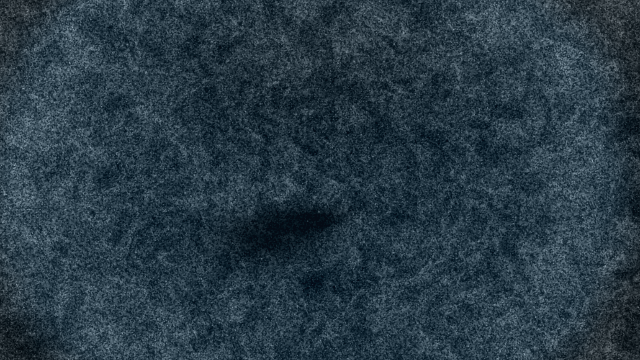
Give the GLSL for this background, as a WebGL 1 fragment shader.

```glsl
precision highp float;

uniform vec2 u_resolution;

const vec3 BLUE_TINT = vec3(-0.082, -0.004, 0.046);
const vec3 GREY_TINT = vec3(-0.040, -0.004, 0.018);

float hash(vec2 p) {
  vec3 q = fract(vec3(p.xyx) * 0.1031);
  q += dot(q, q.yzx + 33.33);
  return fract((q.x + q.y) * q.z);
}

float valueNoise(vec2 p) {
  vec2 cell = floor(p);
  vec2 f = fract(p);
  f = f * f * (3.0 - 2.0 * f);
  float low = mix(hash(cell), hash(cell + vec2(1.0, 0.0)), f.x);
  float high = mix(hash(cell + vec2(0.0, 1.0)), hash(cell + 1.0), f.x);
  return mix(low, high, f.y);
}

mat2 rotation(float angle) {
  float c = cos(angle);
  float s = sin(angle);
  return mat2(c, -s, s, c);
}

float fbm(vec2 p) {
  float sum = 0.0;
  float weight = 0.5;
  for (int i = 0; i < 5; i++) {
    p = rotation(0.65) * p * 2.03 + 17.0;
    sum += weight * valueNoise(p);
    weight *= 0.55;
  }
  return sum;
}

// Thin bright threads along the middle level of the noise
float threads(vec2 p) {
  float sum = 0.0;
  float weight = 0.5;
  for (int i = 0; i < 4; i++) {
    p = rotation(0.9) * p * 1.8 + 31.0;
    float ridge = 1.0 - abs(2.0 * valueNoise(p) - 1.0);
    sum += weight * ridge * ridge * ridge;
    weight *= 0.75;
  }
  return sum;
}

// Soft tilted elliptical spot
float spot(vec2 p, vec2 centre, vec2 size, float angle) {
  vec2 q = rotation(angle) * (p - centre) / size;
  return exp(-dot(q, q));
}

// Randomly placed round specks, one candidate per cell
float specks(vec2 p, float share, float radius) {
  vec2 cell = floor(p);
  vec2 centre = 0.3 + 0.4 * vec2(hash(cell + 5.0), hash(cell + 71.0));
  float present = step(1.0 - share, hash(cell + 139.0));
  float d = length(fract(p) - centre);
  return present * (1.0 - smoothstep(radius * 0.3, radius, d));
}

// Broad light regions, with a pale ring near the sides
float paleTone(vec2 p, float rim) {
  float tone = 0.060 * exp(-pow((rim - 0.89) / 0.15, 2.0));
  tone += 0.045 * spot(p, vec2(0.07, 0.56), vec2(0.09, 0.22), 0.0);
  tone += 0.045 * spot(p, vec2(0.35, 0.66), vec2(0.14, 0.18), 0.4);
  tone += 0.055 * spot(p, vec2(0.64, 0.47), vec2(0.17, 0.07), 0.1);
  tone += 0.030 * spot(p, vec2(0.18, 0.32), vec2(0.12, 0.10), 0.0);
  tone += 0.035 * spot(p, vec2(1.15, 0.13), vec2(0.22, 0.11), 0.2);
  tone += 0.025 * spot(p, vec2(0.42, 0.10), vec2(0.22, 0.10), 0.0);
  tone += 0.030 * spot(p, vec2(1.42, 0.87), vec2(0.16, 0.12), 0.0);
  tone += 0.030 * spot(p, vec2(1.60, 0.50), vec2(0.10, 0.30), 0.0);
  return tone + 0.10 * spot(p, vec2(1.73, 1.00), vec2(0.06, 0.05), 0.0);
}

// Broad dark regions
float darkTone(vec2 p, float rim) {
  float tone = 0.025 * smoothstep(0.98, 1.12, rim);
  tone += 0.035 * spot(p, vec2(0.90, 0.70), vec2(0.28, 0.13), 0.0);
  tone += 0.030 * spot(p, vec2(0.51, 0.78), vec2(0.10, 0.12), 0.0);
  tone += 0.060 * spot(p, vec2(1.24, 0.60), vec2(0.13, 0.06), -0.1);
  tone += 0.050 * spot(p, vec2(0.91, 0.20), vec2(0.14, 0.08), 0.0);
  tone += 0.040 * spot(p, vec2(0.49, 0.39), vec2(0.10, 0.06), 0.0);
  tone += 0.025 * spot(p, vec2(1.54, 0.05), vec2(0.08, 0.06), 0.0);
  tone += 0.080 * spot(p, vec2(0.07, 0.06), vec2(0.09, 0.09), 0.5);
  return tone + 0.075 * spot(p, vec2(1.77, 0.52), vec2(0.06, 0.45), 0.0);
}

// Dark blot with a tail rising to the right
float blot(vec2 p) {
  float body = spot(p, vec2(0.745, 0.345), vec2(0.155, 0.078), 0.15);
  float tail = spot(p, vec2(0.86, 0.395), vec2(0.12, 0.028), 0.08);
  return min(1.1 * body + 0.7 * tail, 1.0);
}

void main() {
  vec2 p = gl_FragCoord.xy / u_resolution.y;
  p.x += 0.5 * (16.0 / 9.0 - u_resolution.x / u_resolution.y);

  // Uneven outlines for the regions
  vec2 warp = vec2(fbm(p * 4.0), fbm(p * 4.0 + 43.0)) - 0.53;
  vec2 q = p + 0.07 * warp;
  float rim = length((q - vec2(0.86, 0.50)) / vec2(0.89, 0.75));
  float shade = blot(p + 0.03 * warp);

  // Clouds and threads
  float tone = 0.198 + paleTone(q, rim) - darkTone(q, rim);
  tone += 0.11 * (fbm(p * 6.0 + 9.0) - 0.53);
  tone += 0.17 * (1.0 - 0.7 * shade) * (threads(p * 11.0 + 2.0 * warp) - 0.42);
  tone = max(tone - 0.135 * shade, 0.05);

  // Dusty grain is stronger where the surface is light
  float fineGrain = valueNoise(rotation(0.4) * p * 290.0 + 211.0) - 0.5;
  float coarseGrain = valueNoise(rotation(1.1) * p * 150.0 + 307.0) - 0.5;
  float strength = 0.07 + 0.85 * tone;
  tone += strength * (0.95 * fineGrain + 0.20 * coarseGrain);
  tone += 0.11 * (1.0 - 0.8 * shade) * specks(p * 140.0, 0.20, 0.36);
  tone += 0.18 * specks(p * 38.0 + 19.0, 0.06, 0.14);

  // Blue interior, greyer rim and upper centre
  float grey = smoothstep(0.92, 1.12, rim) + 0.45 * shade;
  grey += 0.45 * spot(q, vec2(0.90, 0.86), vec2(0.48, 0.28), 0.0);
  vec3 tint = mix(BLUE_TINT, GREY_TINT, clamp(grey, 0.0, 1.0));
  vec3 colour = vec3(max(tone, 0.045)) + tint;
  gl_FragColor = vec4(clamp(colour, 0.015, 1.0), 1.0);
}
```
